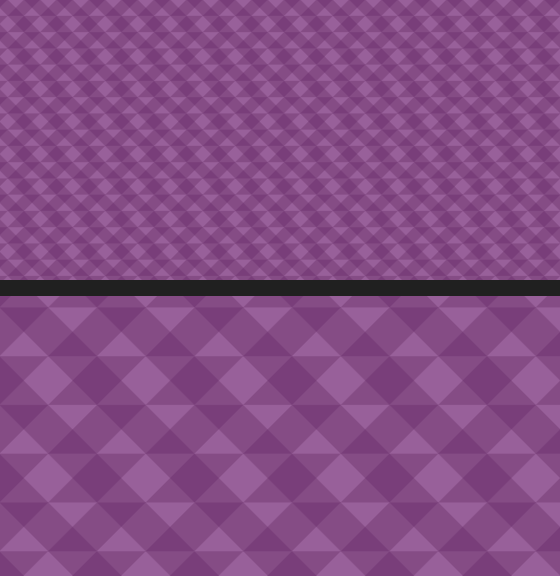
Top: the whole. Bottom: its middle third, enlarged.
Reproduce this pattern procedurally as a Shadertoy shader.

```glsl
// Purple woven lattice of diamonds and triangles in three flat tones.
// Two diagonal stripe sets and one horizontal set, each valued -1 or +1,
// combine so that the horizontal bands swap the role of one diagonal.

const float REPEAT = 0.1161;              // repeat size, in canvas heights
const vec2 CENTER = vec2(0.724, 0.566);   // center of one light diamond

const vec3 DARK = vec3(0.475, 0.245, 0.478);
const vec3 MIDDLE = vec3(0.520, 0.298, 0.523);
const vec3 LIGHT = vec3(0.597, 0.375, 0.602);

// Square wave of period 1, +1 around whole numbers, with soft edges
float stripe(float t, float edge) {
    float inside = 0.25 - abs(fract(t + 0.5) - 0.5);
    return clamp(2.0 * inside / edge, -1.0, 1.0);
}

// Tone from -1 (dark) to +1 (light)
float weave(vec2 q, float edge) {
    float diagonalEdge = edge * sqrt(2.0);
    float falling = stripe(q.x + q.y, diagonalEdge);
    float rising = stripe(q.x - q.y, diagonalEdge);
    float band = stripe(q.y, edge);
    return 0.5 * (falling + rising * band);
}

vec3 toneColor(float tone, vec3 dark, vec3 middle, vec3 light) {
    return mix(middle, tone < 0.0 ? dark : light, abs(tone));
}

void mainImage(out vec4 fragColor, in vec2 fragCoord) {
    vec2 q = (fragCoord / iResolution.y - CENTER) / REPEAT;
    float pixel = 1.0 / (REPEAT * iResolution.y);

    float tone = weave(q, 1.2 * pixel);
    fragColor = vec4(toneColor(tone, DARK, MIDDLE, LIGHT), 1.0);
}
```
